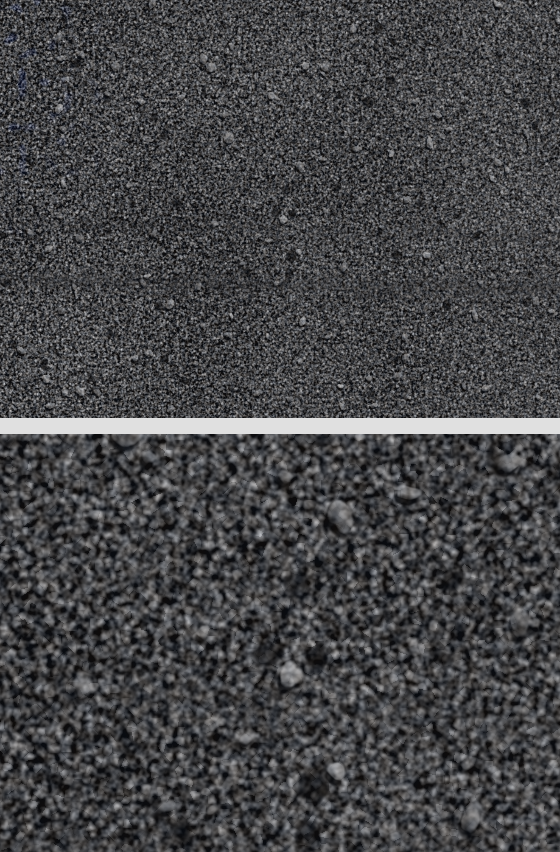
Top, the full canvas; bottom, a detail of the centre.
Reproduce this texture procedurally as a Shadertoy shader.

```glsl
// Dark worn asphalt: fine pebbled grit with scattered stones, pits and faint smooth bands.
#define GRAIN_SCALE 145.0   // pebbles per canvas height
#define STONE_SCALE 24.0    // stone grid cells per canvas height
#define STONE_DENSITY 0.17
#define PIT_DENSITY 0.20
#define BASE_TONE 0.272
#define CONTRAST 1.04
#define BAND_SMOOTHING 0.30
#define LIGHT_SHIFT vec2(0.0025, 0.0050)
#define TINT vec3(-0.002, -0.001, 0.007)

const float TAU = 6.28318;

vec2 hash2(vec2 p) {
    vec3 q = fract(p.xyx * vec3(0.1031, 0.1030, 0.0973));
    q += dot(q, q.yzx + 33.33);
    return fract((q.xx + q.yz) * q.zy);
}

mat2 rotation(float angle) {
    float c = cos(angle), s = sin(angle);
    return mat2(c, s, -s, c);
}

float cornerSlope(vec2 cell, vec2 offset) {
    float angle = TAU * hash2(cell).x;
    return dot(vec2(cos(angle), sin(angle)), offset);
}

float gradientNoise(vec2 p) {
    vec2 i = floor(p), f = fract(p);
    vec2 u = f * f * f * (f * (f * 6.0 - 15.0) + 10.0);
    vec2 e = vec2(1.0, 0.0);
    float low = mix(cornerSlope(i, f), cornerSlope(i + e, f - e), u.x);
    float high = mix(cornerSlope(i + e.yx, f - e.yx), cornerSlope(i + e.xx, f - e.xx), u.x);
    return mix(low, high, u.y);
}

// Nearest pebble: x = distance to its centre, y = its random tone
vec2 pebbles(vec2 p) {
    vec2 cell = floor(p), nearest = vec2(9.0, 0.0);
    for (int y = -1; y <= 1; y++)
    for (int x = -1; x <= 1; x++) {
        vec2 c = cell + vec2(x, y);
        float d = length(c + hash2(c) - p);
        if (d < nearest.x) nearest = vec2(d, hash2(c + 71.0).y);
    }
    return nearest;
}

// Sparse ragged lumps: x = signed distance in cells, y = random tone
vec2 lumps(vec2 p, float density, float seed) {
    vec2 q = p * STONE_SCALE, cell = floor(q), nearest = vec2(1.0, 0.0);
    float ragged = 0.13 * gradientNoise(q * 4.0 + seed);
    for (int y = -1; y <= 1; y++)
    for (int x = -1; x <= 1; x++) {
        vec2 c = cell + vec2(x, y);
        vec2 place = hash2(c + seed), kind = hash2(c + seed + 57.0);
        if (kind.x > density) continue;
        vec2 local = rotation(TAU * place.x) * (q - c - 0.1 - 0.8 * place);
        local.y *= 1.0 + 0.8 * place.y;
        float d = length(local) + ragged - mix(0.11, 0.32, kind.y * kind.y);
        if (d < nearest.x) nearest = vec2(d, fract(kind.y * 9.0));
    }
    return nearest;
}

// Two smoother strips running across, slightly tilted
float smoothBands(vec2 p) {
    float y = p.y + 0.025 * p.x + 0.02 * gradientNoise(p * 5.0);
    float lower = exp(-pow((y - 0.335) / 0.022, 2.0));
    float upper = exp(-pow((y - 0.465) / 0.018, 2.0));
    return lower + 0.5 * upper;
}

void mainImage(out vec4 fragColor, in vec2 fragCoord) {
    vec2 p = fragCoord / iResolution.y;
    float across = fragCoord.x / iResolution.x;

    // Fine grit
    vec2 pebble = pebbles(p * GRAIN_SCALE);
    float grit = 0.32 * gradientNoise(p * GRAIN_SCALE * 1.03 + 13.0);
    grit += 0.22 * gradientNoise(rotation(0.6) * p * GRAIN_SCALE * 1.8);
    grit += 0.13 * gradientNoise(rotation(1.1) * p * GRAIN_SCALE * 0.4);
    grit += 0.26 * (0.42 - pebble.x);
    grit += 0.20 * (pebble.y - 0.5) * (1.0 - smoothstep(0.35, 0.8, pebble.x));

    // Broad wear: rougher on the left, flattened inside the bands
    float band = smoothBands(p);
    float roughness = CONTRAST * mix(1.10, 0.94, across) * (1.0 - BAND_SMOOTHING * band);
    float wear = 0.05 * gradientNoise(p * 3.0 + 4.0) + 0.015 * (across - 0.5) - 0.025 * band;
    float tone = BASE_TONE + wear + grit * roughness;

    // Dark pits
    float pit = lumps(p, PIT_DENSITY, 211.0).x;
    tone = mix(tone, 0.09 + 0.3 * grit, 0.75 * smoothstep(0.07, -0.07, pit));

    // Stones, lit from above with a shadow beneath
    vec2 stone = lumps(p, STONE_DENSITY, 19.0);
    float towardLight = lumps(p + LIGHT_SHIFT, STONE_DENSITY, 19.0).x;
    float body = smoothstep(0.05, -0.05, stone.x);
    float shadow = smoothstep(0.05, -0.06, towardLight) * (1.0 - body);
    float lit = clamp(towardLight - stone.x, -0.15, 0.15);
    float stoneTone = 0.32 + 0.17 * stone.y + 0.9 * lit + 0.45 * grit;
    tone = mix(tone * (1.0 - 0.7 * shadow), stoneTone, 0.88 * body);

    // Cool tint, coloured glints and bluish flecks on the left
    float glint = 0.025 * gradientNoise(p * GRAIN_SCALE * 0.7 + 31.0);
    float fleck = smoothstep(0.15, 0.5, gradientNoise(p * 28.0 + 8.0));
    fleck *= smoothstep(0.25, 0.0, across) * smoothstep(0.3, 0.8, p.y);
    vec3 color = vec3(max(tone, 0.045)) + TINT;
    color += glint * vec3(1.0, 0.1, -1.0) + fleck * vec3(-0.02, 0.0, 0.07);
    fragColor = vec4(clamp(color, 0.0, 1.0), 1.0);
}
```
